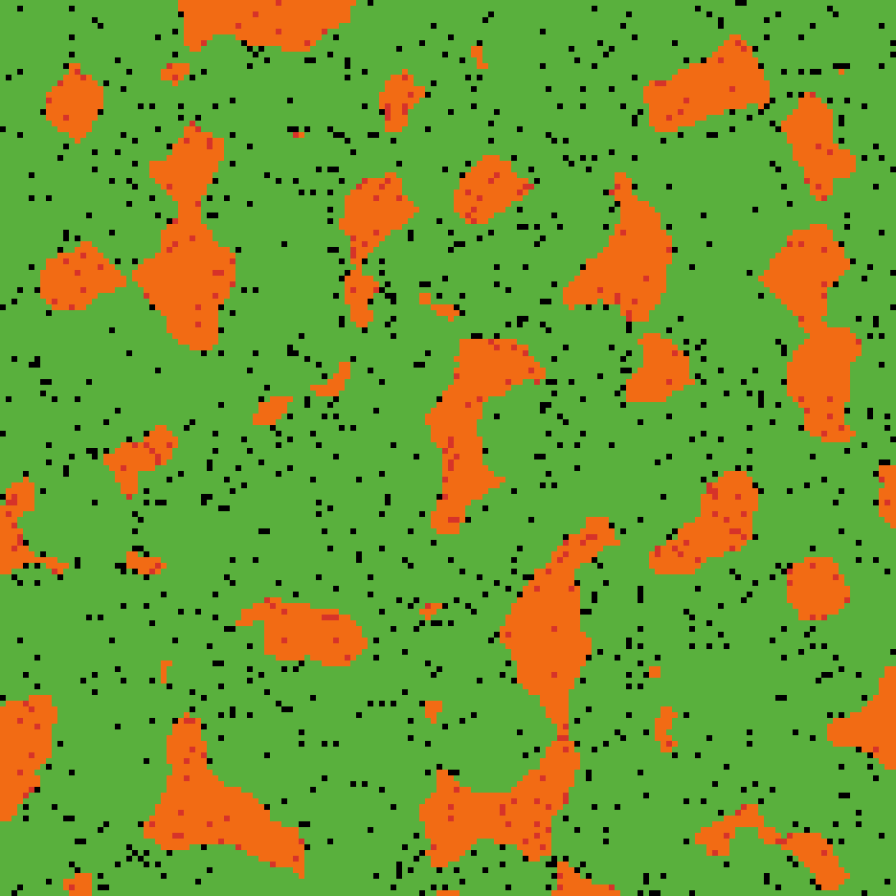
Reproduce this texture procedurally as a WebGL 1 fragment shader.

```glsl
precision highp float;
// Blocky green field with ragged orange patches, sprinkled with black and red specks.

uniform vec2 u_resolution;

const float CELLS = 156.0;          // blocks across the canvas
const float PATCH_FREQ = 10.0;      // noise lattice cells across the canvas
const float PATCH_LEVEL = 0.205;    // noise height where a patch begins
const float RAGGED_FREQ = 31.0;
const float RAGGED_AMOUNT = 0.16;
const float SPECK_BASE = 0.037;     // speck chance everywhere
const float SPECK_RIM = 0.05;       // extra chance near patch borders
const float RIM_WIDTH = 0.14;
const vec2 SEED = vec2(17.37, 42.61);

const vec3 GREEN = vec3(0.35, 0.69, 0.24);
const vec3 ORANGE = vec3(0.95, 0.42, 0.08);
const vec3 BLACK = vec3(0.0);
const vec3 RED = vec3(0.84, 0.20, 0.16);

float hash(vec2 p) {
  vec3 q = fract(p.xyx * vec3(0.1031, 0.1030, 0.0973));
  q += dot(q, q.yzx + 33.33);
  return fract((q.x + q.y) * q.z);
}

// Slope of one lattice corner, projected onto the offset from it
float corner(vec2 lattice, vec2 offset) {
  float angle = 6.28319 * hash(lattice);
  return dot(vec2(cos(angle), sin(angle)), offset);
}

float gradientNoise(vec2 p) {
  vec2 i = floor(p);
  vec2 f = p - i;
  vec2 s = f * f * f * (f * (f * 6.0 - 15.0) + 10.0);
  vec2 e = vec2(1.0, 0.0);
  float low = mix(corner(i, f), corner(i + e.xy, f - e.xy), s.x);
  float high = mix(corner(i + e.yx, f - e.yx), corner(i + e.xx, f - e.xx), s.x);
  return mix(low, high, s.y);
}

// Flat colour of one block
vec3 blockColor(vec2 block) {
  vec2 uv = (block + 0.5) / CELLS;
  float height = gradientNoise(uv * PATCH_FREQ + SEED)
    + RAGGED_AMOUNT * gradientNoise(uv * RAGGED_FREQ + SEED.yx * 3.0);
  float rim = (height - PATCH_LEVEL) / RIM_WIDTH;
  float chance = SPECK_BASE + SPECK_RIM * exp(-rim * rim);
  float speck = step(hash(block + 211.0), chance);
  return mix(mix(GREEN, BLACK, speck), mix(ORANGE, RED, speck), step(0.0, rim));
}

void main() {
  float side = min(u_resolution.x, u_resolution.y);
  vec2 p = gl_FragCoord.xy / side * CELLS - 0.5;

  // Blend the four nearest blocks by their coverage of this pixel
  vec2 block = floor(p);
  float pixelWidth = CELLS / side;
  vec2 cover = clamp((p - block - 0.5) / pixelWidth + 0.5, 0.0, 1.0);
  vec2 e = vec2(1.0, 0.0);
  vec3 bottom = mix(blockColor(block), blockColor(block + e.xy), cover.x);
  vec3 top = mix(blockColor(block + e.yx), blockColor(block + e.xx), cover.x);
  gl_FragColor = vec4(mix(bottom, top, cover.y), 1.0);
}
```
